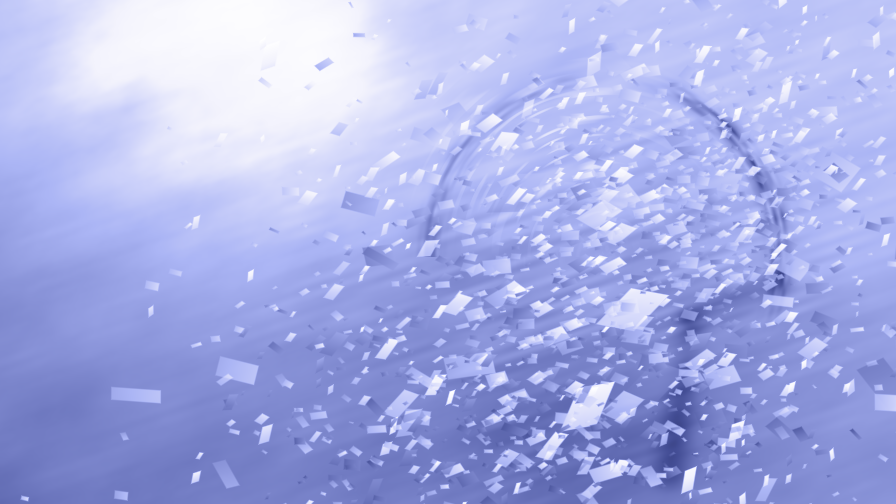
This background is drawn by a Shadertoy shader. Its source:

```glsl
#define DEEP vec3(0.26, 0.30, 0.58)
#define DUSK vec3(0.42, 0.46, 0.74)
#define BLUE vec3(0.54, 0.58, 0.85)
#define LILAC vec3(0.67, 0.71, 0.96)
#define PALE vec3(0.80, 0.82, 0.98)
#define GLOW vec3(0.95, 0.95, 0.99)
#define GLOW_POS vec2(0.46, 0.94)
#define BODY_POS vec2(1.18, 0.47)
#define LAYERS 9
#define LARGEST 0.15
#define SMALLEST 0.034
#define TILT 0.32

float hash(vec2 p) {
    vec3 q = fract(p.xyx * 0.1031);
    q += dot(q, q.yzx + 33.33);
    return fract((q.x + q.y) * q.z);
}

float noise(vec2 p) {
    vec2 i = floor(p), f = fract(p);
    f = f * f * (3.0 - 2.0 * f);
    return mix(mix(hash(i), hash(i + vec2(1, 0)), f.x),
               mix(hash(i + vec2(0, 1)), hash(i + vec2(1, 1)), f.x), f.y);
}

float fbm(vec2 p) {
    float sum = 0.0, weight = 0.5;
    for (int i = 0; i < 5; i++) {
        sum += weight * noise(p);
        p = mat2(1.6, 1.2, -1.2, 1.6) * p + 7.3;
        weight *= 0.5;
    }
    return sum;
}

vec2 rotate(vec2 p, float a) {
    float c = cos(a), s = sin(a);
    return vec2(c * p.x + s * p.y, c * p.y - s * p.x);
}

float blob(vec2 p, vec2 centre, vec2 radius) {
    vec2 e = (p - centre) / radius;
    return exp(-dot(e, e));
}

float segment(vec2 p, vec2 a, vec2 b) {
    vec2 v = b - a;
    return length(p - a - v * clamp(dot(p - a, v) / dot(v, v), 0.0, 1.0));
}

// Tone 0 is deep blue, tone 5 is the glow colour
vec3 ramp(float t) {
    vec3 c = mix(vec3(0.08, 0.09, 0.22), DEEP, clamp(t + 1.0, 0.0, 1.0));
    c = mix(c, DUSK, clamp(t, 0.0, 1.0));
    c = mix(c, BLUE, clamp(t - 1.0, 0.0, 1.0));
    c = mix(c, LILAC, clamp(t - 2.0, 0.0, 1.0));
    c = mix(c, PALE, clamp(t - 3.0, 0.0, 1.0));
    c = mix(c, GLOW, clamp(t - 4.0, 0.0, 1.0));
    return mix(c, vec3(1), clamp(t - 5.0, 0.0, 1.0));
}

float body(vec2 p) {
    return blob(rotate(p - BODY_POS, TILT), vec2(0), vec2(0.48, 0.33));
}

// Sky, cloudy glow and the shaded mass
float backdrop(vec2 p) {
    float tone = mix(1.5, 3.5, smoothstep(0.0, 0.85, p.y));
    float glow = blob(p, GLOW_POS, vec2(0.37, 0.33));
    tone += 2.3 * glow + 0.5 * smoothstep(1.2, 1.75, p.x) * (1.0 - p.y);
    tone -= 0.5 * exp(-3.0 * p.x) + 0.5 * body(p);
    tone -= 0.7 * blob(p, vec2(1.16, 0.12), vec2(0.34, 0.17));
    float cloud = fbm(rotate(p, 0.5) * vec2(5.0, 9.0)) - 0.48;
    tone += cloud * (0.8 + 3.5 * glow * (1.0 - glow));
    float streak = noise(rotate(p, TILT) * vec2(8.0, 75.0)) - 0.5;
    return tone + streak * (0.12 + 1.1 * body(p));
}

// Broken dark rim, jaw and neck, with pale arcs inside the crown
float contours(vec2 p) {
    vec2 e = (p - vec2(1.20, 0.49)) / vec2(0.355, 0.36);
    float r = length(e), angle = atan(e.y, e.x);
    float grain = noise(vec2(angle * 9.0, r * 45.0));
    float right = smoothstep(-0.45, 0.05, angle) * smoothstep(1.5, 0.8, angle);
    float left = smoothstep(1.5, 2.2, angle) * 0.5;
    float dark = exp(-pow((r - 0.98) / 0.055, 2.0)) * (right + left) * grain * 3.6;
    float jaw = segment(p, vec2(1.55, 0.44), vec2(1.37, 0.37));
    float neck = segment(p, vec2(1.37, 0.34), vec2(1.33, 0.06));
    dark += 1.5 * exp(-pow(jaw / 0.025, 2.0)) + 1.1 * exp(-pow(neck / 0.035, 2.0));
    float arcs = smoothstep(0.62, 0.9, noise(vec2(angle * 3.0, r * 40.0)));
    arcs *= blob(p, vec2(1.10, 0.70), vec2(0.17, 0.13));
    return 1.5 * arcs - dark;
}

float density(vec2 p, float fine) {
    float d = 0.75 * body(p) + 0.4 * blob(p, vec2(1.15, 0.13), vec2(0.52, 0.18));
    d += fine * 0.9 * blob(p, vec2(1.49, 0.60), vec2(0.12, 0.19));
    d += 0.25 * blob(p, vec2(1.43, 0.78), vec2(0.25, 0.27));
    return d + 0.03 * smoothstep(0.2, 0.7, p.x);
}

void mainImage(out vec4 fragColor, in vec2 fragCoord) {
    vec2 p = fragCoord / iResolution.y;
    float aa = 1.0 / iResolution.y;
    float tone = backdrop(p) + contours(p);

    // Flying shards, large to small
    for (int i = 0; i < LAYERS; i++) {
        float fine = float(i) / float(LAYERS - 1);
        float size = mix(LARGEST, SMALLEST, sqrt(fine));
        float turn = TILT + 0.4 * float(i);
        vec2 home = floor(rotate(p, turn) / size);
        for (int k = 0; k < 9; k++) {
            vec2 id = home + vec2(k % 3 - 1, k / 3 - 1);
            vec2 seed = id + 57.0 * float(i) + 200.0;
            float a = hash(seed), b = hash(seed + 31.7), c = hash(seed + 73.1);
            vec2 centre = rotate((id + 0.5 + 0.7 * (vec2(a, b) - 0.5)) * size, -turn);
            if (hash(seed + 11.9) > density(centre, fine)) continue;
            float order = body(centre);
            vec2 q = rotate(p - centre, TILT + (c - 0.5) * mix(3.0, 0.8, order));
            float width = size * (0.12 + 0.24 * b * b);
            float height = width * (0.25 + 0.45 * a);
            q.x += (c - 0.3) * q.y;
            float edge = max(abs(q.x) - width, abs(q.y) - height);
            float cover = 1.0 - smoothstep(-aa, aa, edge);
            float pick = hash(seed + 91.3);
            float lit = 0.48 + 0.25 * centre.y + 0.15 * fine;
            float face = pick < lit ? 3.3 + 2.3 * c : 0.4 + 2.2 * centre.y + c;
            face += 0.7 * q.x / width;
            tone = mix(tone, face, cover * mix(0.4, 0.95, hash(seed + 47.3)));
        }
    }
    fragColor = vec4(ramp(tone), 1.0);
}
```
